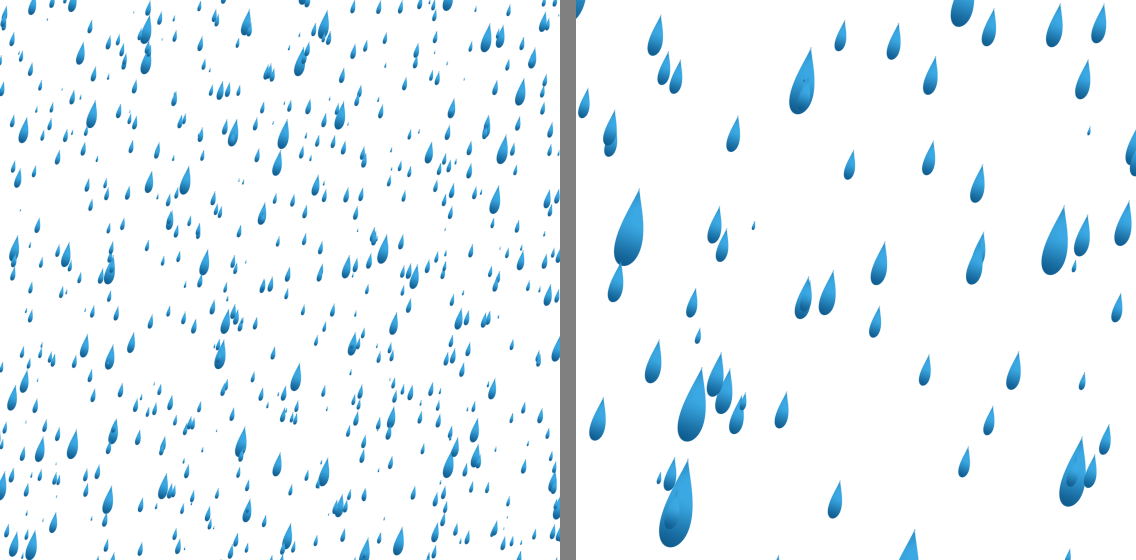
Left: the whole. Right: its middle third, enlarged.
This pattern is drawn by a WebGL 2 fragment shader. Its source:

```glsl
#version 300 es
precision highp float;

uniform vec2 u_resolution;
out vec4 fragColor;

#define BIG_SIZE vec2(0.033, 0.054)
#define SMALL_SIZE vec2(0.017, 0.027)
#define TINY_SIZE vec2(0.003, 0.011)
#define SMALL_LAYERS 4
#define WIDTH 0.49
#define TAPER 2.4
#define SLANT 0.2
#define PAPER vec3(1.0)
#define DEEP vec3(0.06, 0.36, 0.56)
#define BRIGHT vec3(0.23, 0.66, 0.89)

// Integer hash: four values in 0..1 per cell and layer
vec4 hash4(ivec2 cell, int seed) {
    uvec4 v = uvec4(uvec2(cell + 512), uint(seed), 7u);
    v = v * 1664525u + 1013904223u;
    for (int i = 0; i < 2; i++) {
        v += v.yzxy * v.wxyz;
        v ^= v >> 16u;
    }
    return vec4(v >> 8u) / 16777216.0;
}

// Approximate distance to a drop of height 1, base at y = 0, tip at y = 1
float dropDistance(vec2 p) {
    float rest = max(1.0 - p.y, 0.0);
    float k = WIDTH * WIDTH;
    float f = p.x * p.x - k * p.y * pow(rest, TAPER);
    float slopeY = k * (TAPER * p.y * pow(rest, TAPER - 1.0) - pow(rest, TAPER));
    float d = f / max(length(vec2(2.0 * p.x, slopeY)), 0.02);
    return max(d, p.y - 1.0);
}

// Dark belly, bright neck, slightly shaded left flank and tip
vec3 dropColor(vec2 p) {
    float light = smoothstep(-0.05, 0.62, p.y);
    light += 0.7 * p.x - 0.3 * smoothstep(0.7, 1.0, p.y);
    return mix(DEEP, BRIGHT, clamp(light, 0.0, 1.0));
}

// One layer of drops scattered over a jittered grid
vec3 addDrops(vec3 color, vec2 uv, float grid, float chance, vec2 size, int seed) {
    ivec2 home = ivec2(floor(uv * grid));
    float pixel = 1.0 / u_resolution.y;
    for (int y = -1; y <= 1; y++) {
        for (int x = -1; x <= 1; x++) {
            ivec2 cell = home + ivec2(x, y);
            vec4 rnd = hash4(cell, seed);
            if (rnd.w > chance) continue;
            float height = mix(size.x, size.y, rnd.z);
            vec2 p = (uv - (vec2(cell) + rnd.xy) / grid) / height;
            p.x -= SLANT * p.y;
            float edge = 0.75 * pixel / height;
            float cover = 1.0 - smoothstep(-edge, edge, dropDistance(p));
            color = mix(color, dropColor(p), cover);
        }
    }
    return color;
}

void main() {
    vec2 uv = gl_FragCoord.xy / u_resolution.y;
    vec3 color = addDrops(PAPER, uv, 11.0, 0.62, BIG_SIZE, 1);
    for (int i = 0; i < SMALL_LAYERS; i++) {
        color = addDrops(color, uv, 12.0, 0.7, SMALL_SIZE, 11 + i);
    }
    color = addDrops(color, uv, 14.0, 0.6, TINY_SIZE, 31);
    fragColor = vec4(color, 1.0);
}
```
